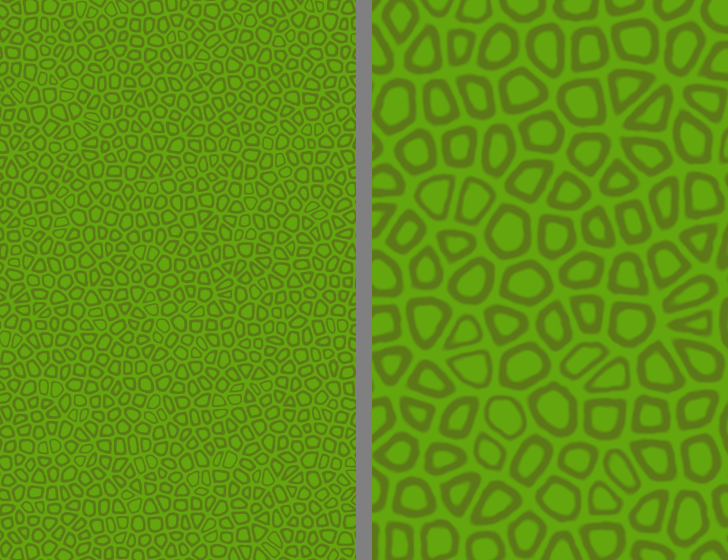
Left: the whole. Right: its middle third, enlarged.
Give the GLSL for this pattern, as a Shadertoy shader.

```glsl
// Tightly packed, irregular rounded rings on a bright green ground.

const vec3  GROUND_COLOR = vec3(0.39, 0.65, 0.05);
const vec3  RING_COLOR   = vec3(0.36, 0.47, 0.09);
const float ROWS         = 37.0;   // cells along the canvas height
const float JITTER       = 0.78;   // scatter of the cell sites
const float ROUNDNESS    = 14.0;   // lower values give rounder rings
const float GAP          = 0.070;  // cell border to outer ring edge
const float HOLE_DEPTH   = 0.238;  // cell border to inner ring edge
const float HOLE_SHARE   = 0.80;   // limit of that depth in small cells
const float MIN_BAND     = 0.10;   // thinnest ring
const float WOBBLE       = 0.040;  // raggedness of the edges
const float WOBBLE_FREQ  = 6.0;
const float SOFTNESS     = 0.045;  // half width of the edge blend

vec2 hash22(vec2 p) {
    vec3 q = fract(p.xyx * vec3(0.1031, 0.1030, 0.0973));
    q += dot(q, q.yzx + 33.33);
    return fract((q.xx + q.yz) * q.zy);
}

float valueNoise(vec2 p) {
    vec2 i = floor(p), f = fract(p);
    f = f * f * (3.0 - 2.0 * f);
    float low  = mix(hash22(i).x, hash22(i + vec2(1, 0)).x, f.x);
    float high = mix(hash22(i + vec2(0, 1)).x, hash22(i + vec2(1, 1)).x, f.x);
    return mix(low, high, f.y);
}

// Jittered site of a cell, with alternate rows staggered
vec2 cellSite(vec2 cell) {
    float stagger = 0.5 * mod(cell.y, 2.0) - 0.25;
    return cell + 0.5 + vec2(stagger, 0.0) + JITTER * (hash22(cell + 17.0) - 0.5);
}

// Smoothed distance to the cell border: x at p, y at the cell's site
vec2 borderDepth(vec2 p) {
    vec2 home = floor(p), nearest = vec2(0.0);
    float best = 1e5;
    for (int y = -2; y <= 2; y++)
    for (int x = -2; x <= 2; x++) {
        vec2 site = cellSite(home + vec2(x, y));
        float d = dot(site - p, site - p);
        if (d < best) { best = d; nearest = site; }
    }

    // Exponential soft minimum over the bisectors with all neighbours
    vec2 sum = vec2(0.0);
    home = floor(nearest);
    for (int y = -2; y <= 2; y++)
    for (int x = -2; x <= 2; x++) {
        vec2 toOther = cellSite(home + vec2(x, y)) - nearest;
        float span = length(toOther);
        if (span > 0.001) {
            float centre = 0.5 * span;
            float here = centre - dot(p - nearest, toOther / span);
            sum += exp(-ROUNDNESS * vec2(here, centre));
        }
    }
    return -log(sum) / ROUNDNESS;
}

void mainImage(out vec4 fragColor, in vec2 fragCoord) {
    vec2 p = fragCoord / iResolution.y * ROWS;
    vec2 depth = borderDepth(p);
    float d = depth.x + WOBBLE * (valueNoise(p * WOBBLE_FREQ) - 0.5);

    // Ring band, with a shallower hole edge in small cells
    float hole = max(min(HOLE_DEPTH, HOLE_SHARE * depth.y), GAP + MIN_BAND);
    float soft = max(SOFTNESS, 0.7 * ROWS / iResolution.y);
    float ring = smoothstep(-soft, soft, d - GAP)
               * smoothstep(-soft, soft, hole - d);

    fragColor = vec4(mix(GROUND_COLOR, RING_COLOR, ring), 1.0);
}
```
